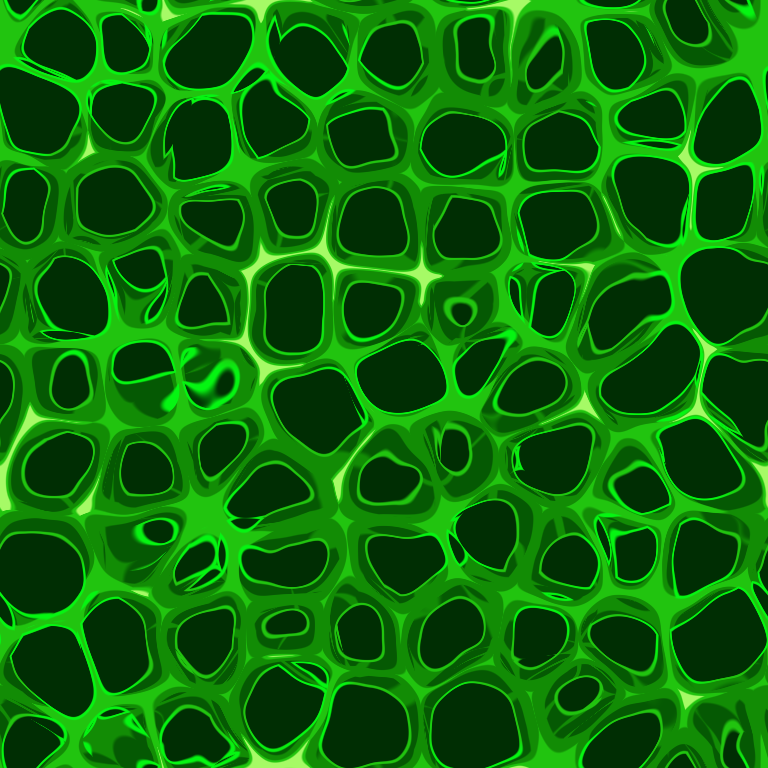
This pattern is drawn by a three.js fragment shader. Its source:

```glsl
// Glowing green cell web: soft Voronoi walls in two slightly offset layers,
// cut into flat posterised tones with neon rims around dark hollow cells.
// Sites and noise lattices wrap on whole periods, so the square tiles.
varying vec2 vUv;

const float CELLS = 9.0;      // Voronoi sites across the canvas
const float SOFTNESS = 0.12;  // rounding of the wall junctions
const float EDGE = 0.014;     // half width of the tone transitions

const vec3 HOLLOW = vec3(0.00, 0.18, 0.01);
const vec3 SHADE  = vec3(0.02, 0.35, 0.01);
const vec3 LEAF   = vec3(0.07, 0.55, 0.02);
const vec3 BRIGHT = vec3(0.13, 0.77, 0.06);
const vec3 NEON   = vec3(0.02, 0.96, 0.07);
const vec3 PALE   = vec3(0.65, 0.98, 0.40);

vec2 hash2(vec2 cell, float seed) {
  vec3 q = fract(vec3(cell.xyx + seed * 7.31) * vec3(0.1031, 0.1030, 0.0973));
  q += dot(q, q.yzx + 33.33);
  return fract((q.xx + q.yz) * q.zy);
}

// Value noise that repeats after a whole number of lattice steps.
float wrapNoise(vec2 uv, float period, float seed) {
  vec2 p = uv * period;
  vec2 i = floor(p);
  vec2 f = fract(p);
  f = f * f * (3.0 - 2.0 * f);
  float a = hash2(mod(i, period), seed).x;
  float b = hash2(mod(i + vec2(1.0, 0.0), period), seed).x;
  float c = hash2(mod(i + vec2(0.0, 1.0), period), seed).x;
  float d = hash2(mod(i + vec2(1.0, 1.0), period), seed).x;
  return mix(mix(a, b, f.x), mix(c, d, f.x), f.y);
}

// Soft distance to the Voronoi walls: near 0 on walls, negative at junctions.
float wallDistance(vec2 p, float drift) {
  vec2 home = floor(p);
  float nearest = 9.0;
  float total = 0.0;
  for (int y = -2; y <= 2; y++) {
    for (int x = -2; x <= 2; x++) {
      vec2 cell = home + vec2(float(x), float(y));
      vec2 id = mod(cell, CELLS);
      vec2 site = cell + 0.1 + 0.8 * hash2(id, 1.0);
      site += drift * (hash2(id, 2.0) - 0.5);
      float d = length(site - p);
      nearest = min(nearest, d);
      total += exp(-d / SOFTNESS);
    }
  }
  float others = total * exp(nearest / SOFTNESS) - 1.0;
  return -SOFTNESS * log(max(others, 0.0005));
}

// Coverage of the region where the field is below zero.
float inside(float field) {
  return 1.0 - smoothstep(-EDGE, EDGE, field);
}

void main() {
  // Gently bent coordinates
  vec2 bend = vec2(wrapNoise(vUv, 18.0, 3.0), wrapNoise(vUv, 18.0, 4.0)) - 0.5;
  vec2 p = vUv * CELLS + 0.13 * bend;
  float front = wallDistance(p, 0.0);
  float back = wallDistance(p, 0.5);

  // Slow variation of thickness and light, finer raggedness
  float thick = smoothstep(0.22, 0.78, wrapNoise(vUv, 10.0, 5.0));
  float veil = smoothstep(0.25, 0.75, wrapNoise(vUv, 13.0, 6.0));
  float ragged = wrapNoise(vUv, 29.0, 7.0) - 0.5;
  float fold = abs(2.0 * wrapNoise(vUv + 0.012 * bend, 16.0, 8.0) - 1.0);
  float spark = smoothstep(0.55, 0.82, wrapNoise(vUv, 11.0, 9.0));

  // Hollow cells lie clear of both layers of wall
  float frontWidth = mix(0.07, 0.34, thick) + 0.17 * thick * ragged;
  float backWidth = mix(-0.02, 0.16, veil) + 0.08 * ragged;
  float hollow = min(front - frontWidth, back - backWidth);

  // Nested tones of the wall, from broad shade to pale knots
  float leafWidth = mix(0.15, 0.04, fold) + 0.08 * (veil - 0.5);
  float leaf = min(front - leafWidth, back + 0.03 - 0.07 * fold);
  leaf = min(leaf, abs(front - back) - 0.05 + 0.07 * fold);
  float knotWidth = mix(-0.22, 0.005, spark);
  float coreWidth = mix(0.085, -0.045, thick) + 0.07 * ragged;
  coreWidth = max(coreWidth, knotWidth + 0.035);

  vec3 color = mix(SHADE, LEAF, inside(leaf));
  color = mix(color, BRIGHT, inside(front - coreWidth));
  color = mix(color, PALE, inside(front - knotWidth));

  // Dark hollows with a neon rim, dimmer where the wall is thick
  color = mix(color, HOLLOW, inside(-hollow));
  vec3 rimColor = mix(NEON, BRIGHT, smoothstep(0.45, 0.8, thick));
  color = mix(color, rimColor, inside(abs(hollow + 0.022) - 0.022));

  gl_FragColor = vec4(color, 1.0);
}
```
